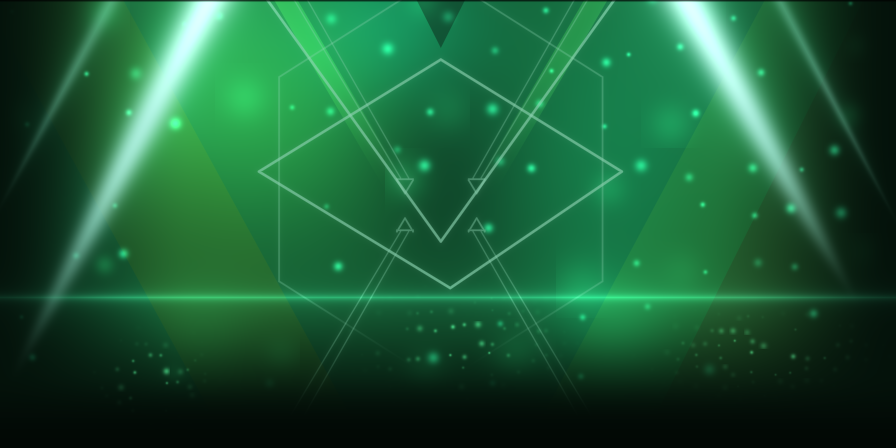
Reproduce this background procedurally as a Shadertoy shader.

```glsl
// A green stage backdrop: slanted light beams over dark translucent panels,
// thin outlined polygons, a glowing horizon and drifting specks of light.
// Units are canvas heights: x runs from 0 to 2 and y from 0 to 1.

float hash(vec2 p) {
    p = fract(p * vec2(0.1031, 0.1137));
    p += dot(p, p.yx + 33.33);
    return fract((p.x + p.y) * p.x * 7.31 + p.y * 13.7);
}

float segment(vec2 p, vec2 a, vec2 b) {
    vec2 d = b - a;
    return length(p - a - d * clamp(dot(p - a, d) / dot(d, d), 0.0, 1.0));
}

// Signed distance to an infinite line; positive on the left when b is below a.
float side(vec2 p, vec2 a, vec2 b) {
    vec2 d = normalize(b - a);
    return dot(p - a, vec2(d.y, -d.x));
}

float fill(float d) {
    return smoothstep(-0.7, 0.7, d * iResolution.y);
}

float stroke(float d, float width) {
    return fill(width - d) + 0.22 * exp(-d / 0.006);
}

float blob(vec2 p, vec2 center, vec2 radius) {
    vec2 q = (p - center) / radius;
    return exp(-dot(q, q));
}

// Tapered beam: x is the white core, y is the wide halo.
vec2 beam(vec2 p, vec2 top, vec2 tip, float width) {
    vec2 d = tip - top;
    float t = clamp(dot(p - top, d) / dot(d, d), 0.0, 1.0);
    float dist = abs(side(p, top, tip));
    float w = width * mix(1.0, 0.18, t);
    float fade = (1.0 - smoothstep(0.25, 1.0, t));
    return vec2(exp(-pow(dist / w, 2.0)), exp(-dist / (w * 1.9))) * fade;
}

// Scattered round specks, one candidate per grid cell.
float specks(vec2 p, float cell, float density, float size) {
    vec2 id = floor(p / cell);
    vec2 spot = 0.2 + 0.6 * vec2(hash(id + 11.0), hash(id + 47.0));
    float r = size * (0.5 + hash(id + 83.0));
    float d = length(p - (id + spot) * cell);
    float glow = exp(-pow(d / r, 2.0));
    return glow * step(hash(id + 5.0), density) * (0.35 + 0.65 * hash(id + 29.0));
}

void mainImage(out vec4 fragColor, in vec2 fragCoord) {
    vec2 p = fragCoord / iResolution.y;
    p.x *= 2.0 * iResolution.y / iResolution.x;
    vec2 m = vec2(abs(p.x - 0.984), p.y);   // mirrored about the emblem axis

    // Soft colour fields
    vec3 col = vec3(0.075, 0.34, 0.19);
    col += vec3(0.09, 0.30, 0.10) * blob(p, vec2(0.56, 0.78), vec2(0.30, 0.29));
    col += vec3(0.0, 0.19, 0.16) * blob(p, vec2(0.86, 0.95), vec2(0.22, 0.18));
    col += vec3(0.01, 0.15, 0.10) * blob(p, vec2(1.38, 0.68), vec2(0.26, 0.40));
    col += vec3(0.02, 0.18, 0.11) * blob(p, vec2(1.36, 0.25), vec2(0.14, 0.14));
    col += vec3(0.02, 0.10, 0.05) * blob(p, vec2(0.45, 0.22), vec2(0.12, 0.14));
    col -= vec3(0.02, 0.09, 0.04) * blob(p, vec2(0.99, 0.60), vec2(0.16, 0.24));

    // Slanted translucent panels
    float leftPanel = side(p, vec2(0.417, 0.74), vec2(0.716, 0.193));
    float rightPanel = side(p, vec2(1.589, 0.779), vec2(1.276, 0.193));
    float outerPanel = side(p, vec2(1.797, 0.74), vec2(1.497, 0.14));
    col += vec3(0.055, 0.02, -0.03) * fill(leftPanel) * fill(0.27 - leftPanel);
    col += vec3(0.04, 0.045, -0.01) * fill(-rightPanel) * fill(outerPanel);
    col += vec3(0.06, -0.02, -0.04) * fill(-outerPanel);
    float shaft = side(m, vec2(0.32, 1.0), vec2(0.08, 0.59));
    col += vec3(0.06, 0.13, 0.03) * fill(shaft + 0.045) * fill(-shaft) * smoothstep(0.55, 0.9, p.y);
    float notch = fill(side(m, vec2(0.054, 1.0), vec2(0.0, 0.893)));
    col = mix(col, vec3(0.06, 0.27, 0.17), 0.75 * notch * step(0.88, p.y));

    // Darkened sides and floor
    float sides = smoothstep(-0.03, 0.43, p.x) * smoothstep(2.0, 1.58, p.x);
    float ground = smoothstep(0.05, 0.36, p.y);
    col = mix(vec3(0.015, 0.07, 0.04), col, sides * ground);
    col *= mix(0.45, 1.0, smoothstep(0.0, 0.17, p.y));

    // Specks and blurred lights
    float lit = smoothstep(0.10, 0.25, p.y) * smoothstep(0.0, 0.2, p.x) * smoothstep(2.0, 1.8, p.x);
    col += vec3(0.10, 0.55, 0.38) * lit * specks(p, 0.115, 0.48, 0.009);
    col += vec3(0.03, 0.16, 0.09) * lit * specks(p + 3.7, 0.19, 0.4, 0.04);
    float cluster = blob(p, vec2(0.34, 0.17), vec2(0.07, 0.05))
                  + blob(p, vec2(1.03, 0.24), vec2(0.13, 0.06))
                  + blob(p, vec2(1.69, 0.22), vec2(0.13, 0.05));
    col += vec3(0.25, 0.65, 0.42) * cluster * specks(p + 8.1, 0.032, 0.55, 0.005);

    // Outlined emblem: chevron, diamond and fading hexagon
    float chevron = segment(m, vec2(0.387, 1.0), vec2(0.0, 0.461));
    vec2 leftTip = vec2(0.578, 0.617), rightTip = vec2(1.388, 0.617);
    vec2 topTip = vec2(0.984, 0.867), lowTip = vec2(1.005, 0.357);
    float diamond = min(min(segment(p, leftTip, topTip), segment(p, topTip, rightTip)),
                        min(segment(p, rightTip, lowTip), segment(p, lowTip, leftTip)));
    float hexagon = min(segment(m, vec2(0.361, 0.828), vec2(0.361, 0.372)),
                    min(segment(m, vec2(0.361, 0.828), vec2(0.0, 1.057)),
                        segment(m, vec2(0.361, 0.372), vec2(0.0, 0.143))));
    vec3 lineTint = vec3(0.55, 0.82, 0.69);
    col = mix(col, lineTint, 0.55 * stroke(chevron, 0.003));
    col = mix(col, lineTint, 0.55 * stroke(diamond, 0.003));
    col = mix(col, lineTint, 0.27 * stroke(hexagon, 0.002) * smoothstep(0.17, 0.42, p.y));

    // Small arrowheads facing each other, trailing twin rails
    vec2 a = vec2(m.x - 0.08, abs(p.y - 0.543));
    float head = min(segment(vec2(abs(a.x), a.y), vec2(0.018, p.y > 0.543 ? 0.055 : 0.060), vec2(0.0, p.y > 0.543 ? 0.025 : 0.030)),
                     segment(a, vec2(-0.018, 0.057), vec2(0.018, 0.057)));
    float rails = min(segment(a, vec2(-0.008, 0.06), vec2(0.225, 0.47)),
                      segment(a, vec2(0.010, 0.06), vec2(0.255, 0.47)));
    col = mix(col, lineTint, 0.36 * stroke(head, 0.002));
    col = mix(col, lineTint, 0.28 * stroke(rails, 0.0015) * smoothstep(0.06, 0.3, p.y));

    // Horizon glow
    float h = abs(p.y - 0.336);
    float span = smoothstep(0.0, 0.3, p.x) * smoothstep(2.05, 1.65, p.x);
    col += vec3(0.10, 0.36, 0.26) * (0.35 + 0.65 * span) * (0.75 * exp(-h / 0.007) + 0.25 * exp(-h / 0.03));

    // Main beams and their faint outer companions
    vec2 light = beam(p, vec2(0.468, 1.0), vec2(0.02, 0.14), 0.050)
               + beam(p, vec2(1.532, 1.0), vec2(1.92, 0.31), 0.050);
    vec2 faint = beam(p, vec2(0.25, 1.0), vec2(-0.02, 0.50), 0.018)
               + beam(p, vec2(1.74, 1.0), vec2(2.02, 0.47), 0.014);
    col += vec3(0.10, 0.30, 0.22) * (light.y + 0.6 * faint.y);
    col = mix(col, vec3(0.72, 0.96, 0.92), clamp(0.92 * light.x + 0.22 * faint.x, 0.0, 1.0));
    col += 0.2 * light.x * light.x * smoothstep(0.7, 1.0, p.y);

    col *= mix(0.25, 1.0, smoothstep(0.0, 0.006, 1.0 - p.y));
    fragColor = vec4(clamp(col, 0.0, 1.0), 1.0);
}
```
